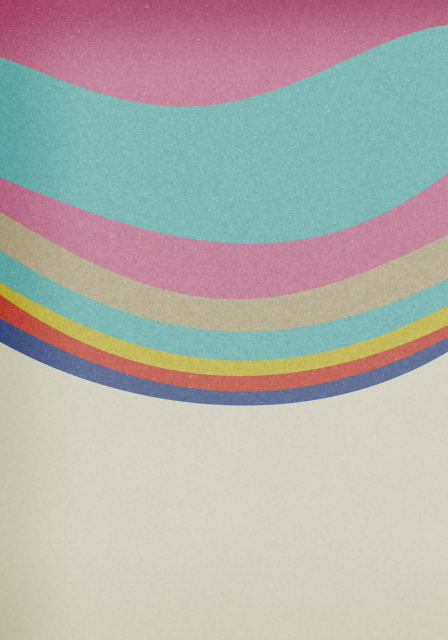
Reproduce this background procedurally as a WebGL 1 fragment shader.

```glsl
precision highp float;

uniform vec2 u_resolution;

const vec3 CREAM = vec3(0.835, 0.825, 0.770);
const vec3 BLUE = vec3(0.390, 0.445, 0.595);
const vec3 RED = vec3(0.775, 0.410, 0.365);
const vec3 YELLOW = vec3(0.770, 0.730, 0.365);
const vec3 TEAL = vec3(0.500, 0.722, 0.710);
const vec3 TAN = vec3(0.730, 0.692, 0.590);
const vec3 PINK = vec3(0.770, 0.530, 0.618);

float hash(vec2 p) {
  vec3 q = fract(vec3(p.xyx) * 0.1031);
  q += dot(q, q.yzx + 33.33);
  return fract((q.x + q.y) * q.z);
}

float valueNoise(vec2 p) {
  vec2 cell = floor(p);
  vec2 f = fract(p);
  f = f * f * (3.0 - 2.0 * f);
  float low = mix(hash(cell), hash(cell + vec2(1.0, 0.0)), f.x);
  float high = mix(hash(cell + vec2(0.0, 1.0)), hash(cell + 1.0), f.x);
  return mix(low, high, f.y);
}

// Quartic through five evenly spaced heights.
float bandEdge(float x, float left, vec3 middle, float right) {
  float a = 4.0 * x;
  float b = a - 1.0;
  float c = a - 2.0;
  float d = a - 3.0;
  float e = a - 4.0;
  vec3 weights = a * vec3(-c * d * e / 6.0, b * d * e / 4.0, -b * c * e / 6.0);
  return b * c * d * e / 24.0 * left + dot(middle, weights) + a * b * c * d / 24.0 * right;
}

float coverAbove(float depth, float edge, float blur) {
  return 1.0 - smoothstep(edge - blur, edge + blur, depth);
}

// Color burn: strength 0 leaves the color unchanged.
vec3 burn(vec3 color, float strength) {
  return max(1.0 - (1.0 - color) / (1.0 - strength), 0.0);
}

// Sparse worn specks, one candidate per grid cell.
float flecks(vec2 p, float scale, float density, float size) {
  vec2 q = p * scale;
  vec2 cell = floor(q);
  vec2 center = 0.25 + 0.5 * vec2(hash(cell + 17.3), hash(cell + 41.7));
  vec2 d = fract(q) - center;
  float angle = 6.2832 * hash(cell + 73.1);
  vec2 axis = vec2(cos(angle), sin(angle));
  d = vec2(dot(d, axis), dot(d, vec2(-axis.y, axis.x)) * 1.8);
  float ragged = length(d) + 0.10 * (valueNoise(p * 420.0) - 0.5);
  float radius = size * (0.4 + 0.6 * hash(cell + 97.9));
  return step(hash(cell), density) * (1.0 - smoothstep(radius * 0.5, radius, ragged));
}

void main() {
  vec2 uv = gl_FragCoord.xy / u_resolution;
  vec2 p = gl_FragCoord.xy / u_resolution.y;
  float x = uv.x;
  float depth = 1.0 - uv.y;
  float blur = 0.75 / u_resolution.y;

  // Flowing bands, painted from the lowest to the highest.
  float blueEdge = bandEdge(x, 0.534, vec3(0.6055, 0.633, 0.6185), 0.5495);
  float redEdge = bandEdge(x, 0.497, vec3(0.577, 0.611, 0.594), 0.527);
  float yellowEdge = bandEdge(x, 0.460, vec3(0.553, 0.587, 0.570), 0.508);
  float lowTealEdge = bandEdge(x, 0.441, vec3(0.526, 0.5625, 0.5455), 0.477);
  float tanEdge = bandEdge(x, 0.391, vec3(0.480, 0.517, 0.500), 0.435);
  float lowPinkEdge = bandEdge(x, 0.331, vec3(0.4245, 0.467, 0.441), 0.367);
  float tealEdge = bandEdge(x, 0.277, vec3(0.343, 0.379, 0.362), 0.269);
  float pinkEdge = bandEdge(x, 0.089, vec3(0.151, 0.161, 0.101), 0.039);
  float inBands = coverAbove(depth, blueEdge, blur);
  float inTop = coverAbove(depth, pinkEdge, blur);

  vec3 color = mix(CREAM, BLUE, inBands);
  color = mix(color, RED, coverAbove(depth, redEdge, blur));
  color = mix(color, YELLOW, coverAbove(depth, yellowEdge, blur));
  color = mix(color, TEAL, coverAbove(depth, lowTealEdge, blur));
  color = mix(color, TAN, coverAbove(depth, tanEdge, blur));
  color = mix(color, PINK, coverAbove(depth, lowPinkEdge, blur));
  color = mix(color, TEAL, coverAbove(depth, tealEdge, blur));
  color = mix(color, PINK, inTop);

  // Darkened top, left and bottom borders.
  float topShade = 1.0 - smoothstep(0.0, 0.14, depth + 0.025 * x);
  float leftShade = 1.0 - smoothstep(-0.02, 0.21, x);
  float bottomShade = smoothstep(0.80, 1.02, depth);
  color = burn(color, 0.31 * topShade * inTop);
  color = burn(color, mix(0.29, 0.23, inBands) * leftShade * (1.0 - 0.6 * topShade));
  color = burn(color, 0.13 * bottomShade);

  // Paper grain and pale wear.
  float grain = valueNoise(p * 510.0) + 0.5 * valueNoise(p * 230.0 + 31.0) - 0.75;
  float mottle = valueNoise(p * 14.0) - 0.5;
  color += grain * mix(0.022, 0.060, inBands) + 0.008 * mottle;

  float wear = 0.0;
  for (int i = 0; i < 3; i++) {
    float layer = float(i);
    float scale = 28.0 * pow(2.0, layer);
    wear += flecks(p + 3.7 * layer, scale, 0.05 + 0.035 * layer, 0.11 + 0.04 * layer);
  }
  color = mix(color, vec3(0.88, 0.87, 0.82), min(wear, 1.0) * mix(0.16, 0.28, inBands));

  gl_FragColor = vec4(clamp(color, 0.0, 1.0), 1.0);
}
```
